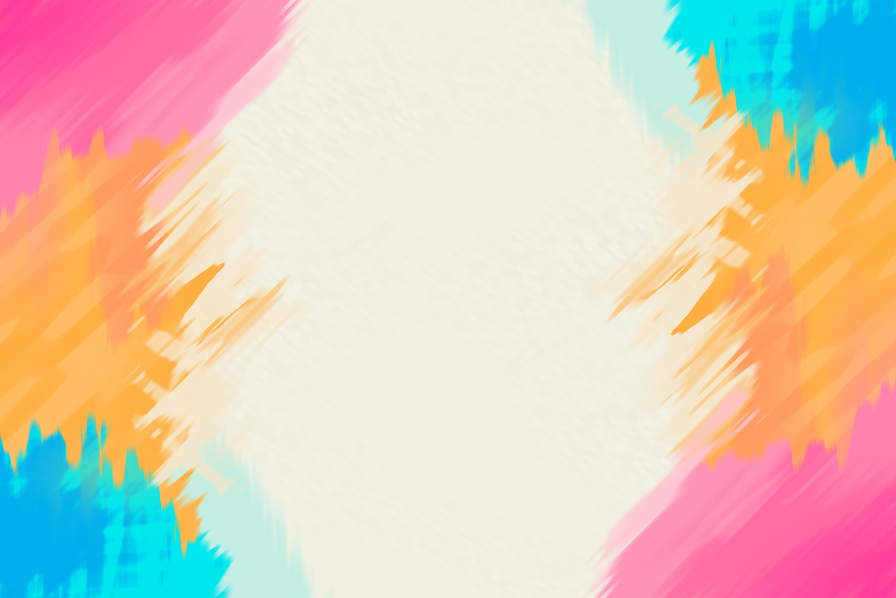
Write a WebGL 2 fragment shader that draws this background.

```glsl
#version 300 es
precision highp float;
// Brushed paint on cream paper: pink, orange and cyan bands down one side,
// repeated on the other by a half turn. Stretched smooth cellular noise acts
// as bristles that drag the band edges; a loop adds loose strokes on the rim.
uniform vec2 u_resolution;
out vec4 fragColor;

vec2 hash2(vec2 c) {
  vec3 h = fract(c.xyx * vec3(0.1031, 0.103, 0.0973));
  h += dot(h, h.yzx + 33.33);
  return fract((h.xx + h.yz) * h.zy);
}

vec2 along(vec2 p, float angle) {
  vec2 d = vec2(cos(angle), sin(angle));
  return vec2(dot(p, d), dot(p, vec2(-d.y, d.x)));
}

// Smooth cellular noise in -1..1, with cells per unit along and across a stroke
float bristle(vec2 p, float angle, vec2 cells) {
  vec2 q = along(p, angle) * cells, id = floor(q);
  float sum = 0.0, total = 0.0;
  for (int j = -1; j <= 1; j++)
    for (int i = -1; i <= 1; i++) {
      vec2 c = id + vec2(i, j);
      vec2 r = c + 0.2 + 0.6 * hash2(c) - q;
      float w = exp(-9.0 * dot(r, r));
      sum += w * hash2(c + 71.0).x;
      total += w;
    }
  return 2.0 * sum / total - 1.0;
}

float soft(float d, float width) { return smoothstep(-width, width, d); }

float blob(vec2 p, vec2 centre, vec2 radius) {
  vec2 r = (p - centre) / radius;
  return exp(-dot(r, r));
}

// Right-hand limit of the solid paint at height y
float outline(float y) {
  return 0.28 + 0.2 * smoothstep(0.68, 1.0, y) + 0.1 * smoothstep(0.3, 0.0, y)
       + 0.11 * exp(-pow((y - 0.47) / 0.045, 2.0));
}

void main() {
  vec2 canvas = gl_FragCoord.xy / u_resolution * vec2(1.5, 1.0);
  vec2 p = canvas.x > 0.75 ? vec2(1.5, 1.0) - canvas : canvas;

  // Bristle fields and the position dragged along them
  float diag = bristle(p, 0.75, vec2(6.0, 36.0));
  float hair = bristle(p, 0.78, vec2(7.0, 130.0));
  float tall = bristle(p, 1.5, vec2(7.0, 42.0)) + 0.4 * bristle(p, 1.62, vec2(9.0, 120.0));
  float drag = mix(0.3, 1.0, smoothstep(0.05, 0.35, p.y));
  vec2 q = p + drag * (0.06 * diag + 0.04 * hair) * vec2(0.73, 0.68);
  float reach = outline(q.y) - q.x;

  // Paper with patches of fine embossed ripples
  float patches = 0.5 + 0.5 * sin(canvas.x * 7.0 + 3.0 * sin(canvas.y * 5.0)) * sin(canvas.y * 8.0 + canvas.x * 3.0);
  float ripple = bristle(canvas, -0.6, vec2(55.0, 140.0));
  vec3 colour = vec3(0.942, 0.94, 0.887) + 0.014 * ripple * patches;
  colour = mix(colour, vec3(0.96, 0.91, 0.83), 0.6 * blob(q, vec2(0.6, 0.59), vec2(0.03, 0.02)));

  // Pale washes outside the solid paint
  float mintEdge = 0.54 - 0.6 * p.y + 0.03 * tall - p.x;
  colour = mix(colour, vec3(0.75, 0.93, 0.89), 0.9 * soft(mintEdge, 0.025) * soft(0.25 + 0.03 * tall - p.y, 0.04));
  float halo = soft(reach + 0.1 + 0.04 * hair, 0.05);
  colour = mix(colour, vec3(0.97, 0.89, 0.76), 0.65 * halo * smoothstep(0.17, 0.3, q.y) * soft(0.71 - q.y, 0.05));
  colour = mix(colour, vec3(1.0, 0.77, 0.82), 0.85 * soft(reach + 0.025, 0.03) * soft(q.y - 0.71, 0.03));

  // Orange band with salmon and peach overlays
  vec3 paint = vec3(1.0, 0.705, 0.3) + vec3(0.0, 0.02, 0.05) * diag;
  vec2 s = vec2(p.x + 0.012 * tall, p.y + 0.04 * tall);
  float salmon = soft(s.x - 0.13 - 0.12 * (0.76 - p.y), 0.012) * soft(0.275 - s.x, 0.015)
               * soft(s.y - 0.45, 0.02);
  paint = mix(paint, vec3(1.0, 0.6, 0.38), 0.9 * salmon);
  float peach = soft(0.1 - s.x, 0.05) * smoothstep(0.4, 0.75, s.y);
  paint = mix(paint, vec3(1.0, 0.57, 0.59), 0.85 * peach);
  paint = mix(paint, vec3(1.0, 0.77, 0.47), 0.4 * soft(diag - 0.25, 0.2) * soft(0.2 - p.x, 0.05));

  // Pink band: hot corner, broad diagonal sweep, lighter rim
  vec3 pink = mix(vec3(1.0, 0.4, 0.63), vec3(1.0, 0.24, 0.61), blob(q, vec2(0.02, 0.99), vec2(0.16, 0.12)));
  float sweep = soft(0.055 + 0.015 * hair - abs(along(p - vec2(0.16, 0.85), 0.62).y), 0.012);
  pink = mix(pink, vec3(1.0, 0.46, 0.64), 0.6 * sweep);
  float rim = soft(0.11 + 0.05 * diag - reach, 0.05);
  pink = mix(pink, vec3(1.0, 0.64, 0.74), 0.75 * rim);
  pink = mix(pink, vec3(1.0, 0.53, 0.69), 0.8 * soft(0.8 - q.y, 0.06) * soft(0.12 - q.x, 0.04));
  float pinkFloor = 0.755 - 0.11 * smoothstep(0.1, 0.02, p.x);
  paint = mix(paint, pink, soft(p.y + 0.025 * tall - pinkFloor, 0.015));

  // Cyan band: blue pool and vertical strokes reaching into the orange
  float blue = blob(q, vec2(0.02, 0.12), vec2(0.2, 0.12)) + 0.22 * tall
             + 0.15 * bristle(p, 0.08, vec2(6.0, 50.0));
  vec3 water = mix(vec3(0.0, 0.91, 0.93), vec3(0.0, 0.69, 0.93), soft(blue - 0.42, 0.2));
  water = mix(water, vec3(0.45, 0.82, 0.67), 0.7 * blob(s, vec2(0.19, 0.23), vec2(0.09, 0.06)));
  float waterTop = 0.245 - 0.12 * smoothstep(0.18, 0.34, p.x) + 0.06 * tall;
  paint = mix(paint, water, soft(waterTop - p.y, 0.014));

  colour = mix(colour, paint, soft(reach, 0.014));

  // Loose strokes scattered along the rim
  for (int i = 0; i < 18; i++) {
    vec2 h = hash2(vec2(i, 3));
    float y = mix(0.22, 0.9, (float(i) + h.x) / 18.0);
    float angle = y > 0.46 ? 0.65 + 0.25 * h.y : (i % 2 == 0 ? -0.65 : 1.2);
    vec2 l = abs(along(p - vec2(outline(y) + 0.05 * h.y, y), angle));
    float cover = soft(0.009 + 0.012 * h.x + 0.006 * diag - l.y, 0.005)
                * soft(0.075 + 0.04 * hair - l.x, 0.018);
    vec3 tint = y > 0.72 ? vec3(1.0, 0.77, 0.82)
              : y > 0.46 && i % 2 == 0 ? vec3(0.99, 0.75, 0.43) : vec3(0.965, 0.9, 0.79);
    colour = mix(colour, tint, cover * (0.65 + 0.2 * hair));
  }

  fragColor = vec4(clamp(colour, 0.0, 1.0), 1.0);
}
```
